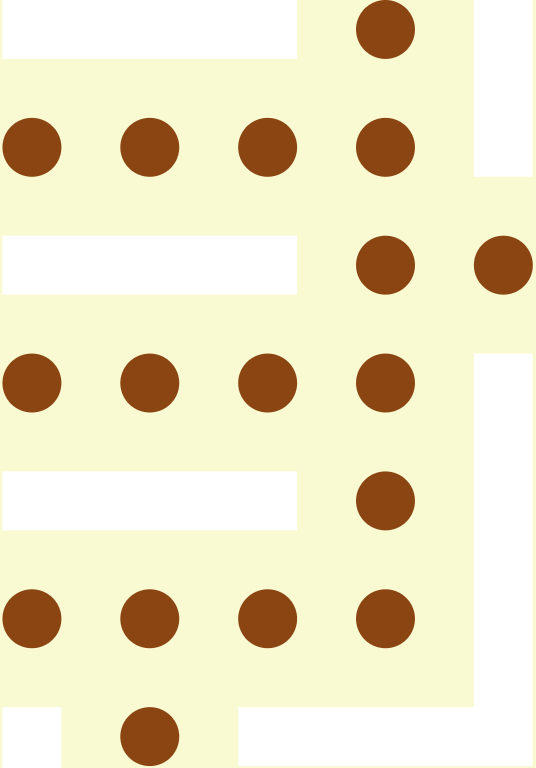
A Shadertoy shader for this pattern:

```glsl
const vec3 CREAM = vec3(0.98, 0.98, 0.824);
const vec3 WHITE = vec3(1.0);
const vec3 BROWN = vec3(0.545, 0.271, 0.075);
const float CELL = 0.07673;        // cell size as a share of canvas height
const float LEFT_MARGIN = 0.0032;

// Signed distance to a box given by two opposite corners
float boxDist(vec2 p, vec2 lo, vec2 hi) {
    vec2 d = abs(p - 0.5 * (lo + hi)) - 0.5 * (hi - lo);
    return length(max(d, 0.0)) + min(max(d.x, d.y), 0.0);
}

float coverage(float dist, float pixel) {
    return clamp(0.5 - dist / pixel, 0.0, 1.0);
}

// White blocks: three bars on the left, an open frame on the right
float blocksDist(vec2 g) {
    float d = boxDist(g, vec2(0.0, 12.0), vec2(1.0, 14.0));
    for (int i = 0; i < 3; i++) {
        float top = 4.0 * float(i);
        float overshoot = i == 0 ? 1.0 : 0.0;
        d = min(d, boxDist(g, vec2(0.0, top - overshoot), vec2(5.0, top + 1.0)));
    }
    d = min(d, boxDist(g, vec2(8.0, -1.0), vec2(9.0, 3.0)));
    d = min(d, boxDist(g, vec2(8.0, 6.0), vec2(9.0, 13.0)));
    return min(d, boxDist(g, vec2(4.0, 12.0), vec2(9.0, 13.0)));
}

// Which slots of the two-cell lattice hold a dot
bool hasDot(ivec2 slot) {
    bool inRow = slot.x >= 0 && slot.x < 4 && slot.y < 6 && slot.y % 2 == 1;
    bool inColumn = slot.x == 3 && slot.y >= 0 && slot.y < 6;
    return inRow || inColumn || slot == ivec2(4, 2) || slot == ivec2(1, 6);
}

float dotsDist(vec2 g) {
    vec2 slot = floor((g + 0.5) / 2.0);
    float d = length(g - 2.0 * slot - 0.5) - 0.5;
    return hasDot(ivec2(slot)) ? d : 1.0;
}

void mainImage(out vec4 fragColor, in vec2 fragCoord) {
    // Grid coordinates, counted in cells from the top left
    vec2 p = fragCoord / iResolution.y;
    vec2 g = vec2(p.x - LEFT_MARGIN, 1.0 - p.y) / CELL;
    float pixel = 1.0 / (iResolution.y * CELL);

    vec3 color = mix(CREAM, WHITE, coverage(blocksDist(g), pixel));
    color = mix(color, BROWN, coverage(dotsDist(g), pixel));
    fragColor = vec4(color, 1.0);
}
```
